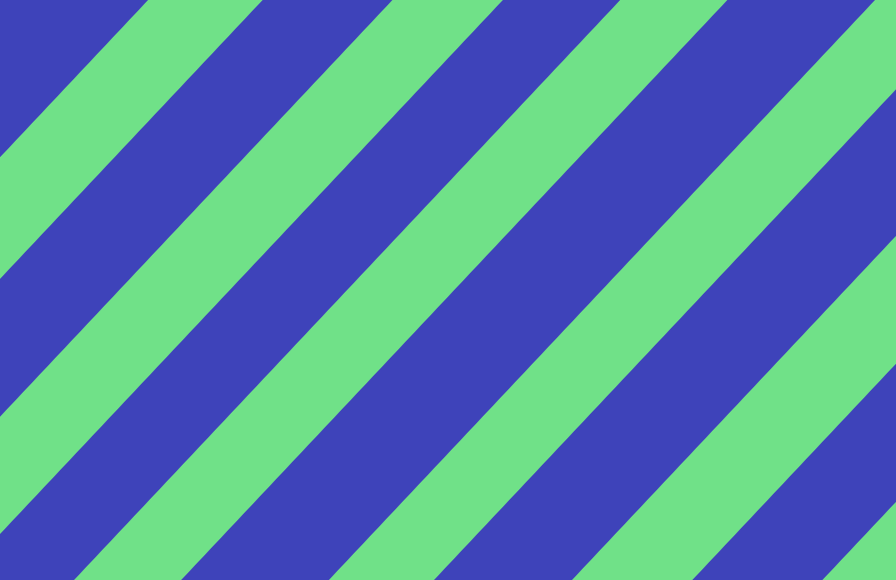
This pattern is drawn by a Shadertoy shader. Its source:

```glsl
// Slanted green stripes of slightly uneven width and spacing on a blue ground.

// Slow sine hash: one value from 0 to 1 for each stripe
float stripeHash(float index) {
    return fract(0.62 - 0.63 * sin(index * 12.9898));
}

// Stripe centre along the top edge, with a local squeeze in the even spacing
float stripeCentre(float index) {
    float offset = index - 2.27;
    return 0.2292 + 0.2715 * index - 0.0232 * exp(-1.9 * offset * offset);
}

void mainImage(out vec4 fragColor, in vec2 fragCoord) {
    vec2 uv = fragCoord / iResolution.xy;

    // Slide each point along the slant up to the top edge
    const float slant = 0.6096;
    float across = uv.x + slant * (1.0 - uv.y);
    float pixel = length(vec2(1.0, slant) / iResolution.xy);

    // Cover the ground with six stripes
    float coverage = 0.0;
    for (int i = 0; i < 6; i++) {
        float index = float(i);
        float halfWidth = 0.0585 + 0.0087 * stripeHash(index);
        float edge = abs(across - stripeCentre(index)) - halfWidth;
        coverage = max(coverage, clamp(0.5 - edge / pixel, 0.0, 1.0));
    }

    vec3 blue = vec3(0.243, 0.263, 0.729);
    vec3 green = vec3(0.441, 0.882, 0.535);
    fragColor = vec4(mix(blue, green, coverage), 1.0);
}
```
